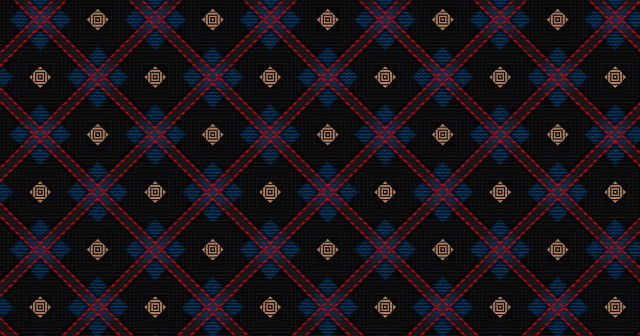
A WebGL 2 fragment shader for this pattern:

```glsl
#version 300 es
precision highp float;
// Dark woven plaid: diagonal bands edged with red dashes cross over blue diamonds,
// and a small tan square ornament sits in each black field between them.
// Bands live in 45 degree lattice coordinates; sine rows add the weave.
#define REPEATS 5.565        // lattice periods across the width
#define ORIGIN vec2(0.067, -0.21)
#define WEAVE_ROWS 36.0      // thread rows per period
#define DASHES 24.0          // red dashes per period
#define BAND_HALF 0.076
#define RED_OFFSET 0.055
#define RED_HALF 0.0125
#define BLUE_HALF 0.27
#define RING_STEP 0.034      // spacing of the faint nested squares

uniform vec2 u_resolution;
out vec4 fragColor;

const float TAU = 6.2831853;
const vec3 BLACK = vec3(0.018, 0.018, 0.022);
const vec3 CHARCOAL = vec3(0.070, 0.070, 0.078);
const vec3 NAVY = vec3(0.015, 0.055, 0.095);
const vec3 BLUE = vec3(0.015, 0.23, 0.40);
const vec3 BAND_GREY = vec3(0.135, 0.105, 0.115);
const vec3 BAND_BLUE = vec3(0.13, 0.19, 0.30);
const vec3 RED = vec3(0.72, 0.03, 0.08);
const vec3 TAN = vec3(0.74, 0.54, 0.42);

float hash(vec2 p) {
  p = fract(p * vec2(0.1317, 0.2713));
  p += dot(p, p.yx + 19.19);
  return fract((p.x + p.y) * p.x * 37.0);
}

// Coverage of the region where a signed distance is negative.
float fill(float dist, float px) {
  return 1.0 - smoothstep(-0.6 * px, 0.6 * px, dist);
}

float boxDist(vec2 p, float halfSize) {
  return max(abs(p.x), abs(p.y)) - halfSize;
}

// Tan ornament: dot, two square rings and four outward triangles.
float ornament(vec2 p, float px) {
  vec2 q = abs(p);
  float corner = (q.x + q.y - 0.098) * 0.707;
  float outer = max(abs(boxDist(p, 0.052)) - 0.009, corner);
  float inner = abs(boxDist(p, 0.027)) - 0.0065;
  float dotShape = boxDist(p, 0.009);
  vec2 t = q.x > q.y ? q : q.yx;
  float tip = max(0.069 - t.x, (t.x + t.y - 0.094) * 0.707);
  return fill(min(min(outer, inner), min(dotShape, tip)), px);
}

void main() {
  float px = REPEATS / u_resolution.x;
  vec2 p = (gl_FragCoord.xy - 0.5 * u_resolution) * px - ORIGIN;

  // Lattice: bands lie on integer coordinates, ornaments on halves.
  vec2 lattice = vec2(p.x + p.y, p.x - p.y);
  vec2 cell = floor(lattice);
  vec2 m = lattice - cell - 0.5;
  vec2 local = 0.5 * vec2(m.x + m.y, m.x - m.y);
  vec2 d = 0.5 - abs(m);
  float latticePx = 1.414 * px;

  // Zigzag weave rows with slight thread variation.
  float zigzag = abs(fract(p.x * DASHES) - 0.5);
  float rows = 0.5 + 0.5 * sin(TAU * (p.y * WEAVE_ROWS + 0.5 * zigzag));
  float thread = hash(floor(p * WEAVE_ROWS * 2.0) + 200.0);
  float wear = 0.92 + 0.10 * thread + 0.04 * hash(cell + 70.0);

  // Black ground with nested squares around each ornament.
  vec3 color = mix(BLACK, CHARCOAL, rows * 0.75);
  float square = max(abs(local.x), abs(local.y));
  float ring = abs(fract(square / RING_STEP) - 0.5) * RING_STEP;
  float rings = fill(ring - 0.005, px) * smoothstep(0.095, 0.11, square);
  rings *= 1.0 - smoothstep(0.25, 0.28, square);
  color += 0.045 * rings * (0.5 + 0.5 * rows);

  // Blue diamond where the two wide stripes overlap.
  float overlap = max(d.x, d.y);
  float diamond = 1.0 - smoothstep(BLUE_HALF - 0.025, BLUE_HALF + 0.015, overlap);
  color = mix(color, mix(NAVY, BLUE, rows), diamond);

  // Bands: shaded edge, soft core, then a dashed red line on each side.
  float dash = abs(fract(p.y * DASHES) - 0.5) / DASHES;
  float dashMask = fill(dash - 0.29 / DASHES, px);
  for (int i = 0; i < 2; i++) {
    vec2 e = i == 0 ? d : d.yx;
    float shadow = 1.0 - smoothstep(BAND_HALF, BAND_HALF + 0.05, e.x);
    color *= 1.0 - 0.45 * shadow * smoothstep(0.03, 0.10, e.y);
    float nearCross = 1.0 - smoothstep(0.08, 0.30, e.y);
    vec3 core = mix(BAND_GREY, BAND_BLUE, nearCross);
    core *= (0.72 + 0.28 * rows) * (1.1 - 5.0 * e.x);
    color = mix(color, core, 0.85 * fill(e.x - BAND_HALF, latticePx));
  }
  for (int i = 0; i < 2; i++) {
    float side = abs(d[i] - RED_OFFSET);
    float line = fill(side - RED_HALF, latticePx);
    color = mix(color, RED, line * (0.12 + 0.82 * dashMask));
  }

  color = mix(color, TAN * (0.78 + 0.22 * rows), ornament(local, px));
  fragColor = vec4(color * wear, 1.0);
}
```
